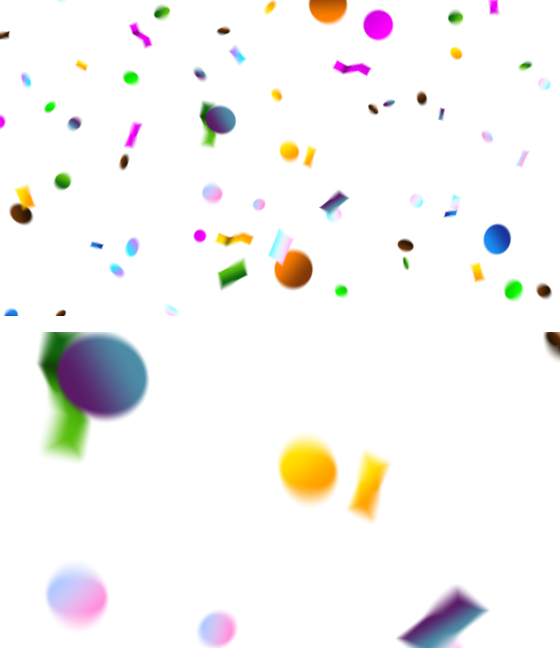
Top: the whole. Bottom: its middle third, enlarged.
Give the GLSL for this background, as a WebGL 2 fragment shader.

```glsl
#version 300 es
precision highp float;

uniform vec2 u_resolution;
out vec4 fragColor;

const float CELL = 0.17;
const int TINTS = 11;

// rgb = lit side, a = strength of the white sheen across the middle
const vec4 LIT[TINTS] = vec4[TINTS](
    vec4(0.05, 1.00, 0.00, 0.0), vec4(0.35, 0.75, 0.05, 0.0),
    vec4(1.00, 0.88, 0.00, 0.0), vec4(1.00, 0.00, 1.00, 0.0),
    vec4(0.35, 0.97, 1.00, 0.7), vec4(1.00, 0.50, 0.85, 0.3),
    vec4(0.10, 0.90, 1.00, 0.1), vec4(0.10, 0.55, 0.95, 0.0),
    vec4(1.00, 0.50, 0.00, 0.0), vec4(0.42, 0.20, 0.03, 0.0),
    vec4(0.30, 0.55, 0.65, 0.0));

const vec3 SHADED[TINTS] = vec3[TINTS](
    vec3(0.05, 0.85, 0.00), vec3(0.05, 0.40, 0.05),
    vec3(1.00, 0.62, 0.00), vec3(0.85, 0.00, 0.90),
    vec3(1.00, 0.70, 0.97), vec3(0.65, 0.75, 1.00),
    vec3(0.70, 0.50, 1.00), vec3(0.10, 0.20, 0.60),
    vec3(0.50, 0.22, 0.03), vec3(0.15, 0.08, 0.02),
    vec3(0.35, 0.10, 0.40));

// Integer hash: three values in 0..1 per cell and salt
vec3 hash3(ivec2 cell, uint salt) {
    uvec3 v = uvec3(uvec2(cell + 512), salt) * 1664525u + 1013904223u;
    v.x += v.y * v.z; v.y += v.z * v.x; v.z += v.x * v.y;
    v ^= v >> 16u;
    v.x += v.y * v.z; v.y += v.z * v.x; v.z += v.x * v.y;
    return vec3(v >> 8u) / 16777216.0;
}

mat2 rotation(float angle) {
    float c = cos(angle), s = sin(angle);
    return mat2(c, s, -s, c);
}

float ellipseDistance(vec2 p, vec2 radii) {
    p += 1e-5;
    float k = length(p / radii);
    return k * (k - 1.0) / length(p / (radii * radii));
}

float boxDistance(vec2 p, vec2 halfSize) {
    vec2 d = abs(p) - halfSize;
    return length(max(d, 0.0)) + min(max(d.x, d.y), 0.0);
}

// Sideways offset of a strip with two folds
float foldOffset(float x, float halfLength) {
    float t = x / halfLength;
    return halfLength * 0.4 * (abs(t + 0.3) - abs(t - 0.4));
}

vec3 pieceColor(int tint, float t, float fold) {
    vec3 color = mix(LIT[tint].rgb, SHADED[tint], smoothstep(0.1, 0.9, t));
    color = mix(color, vec3(1.0), LIT[tint].a * 4.0 * t * (1.0 - t));
    return color * (1.0 - 0.45 * fold);
}

// Colour and coverage of the piece belonging to one cell
vec4 confetti(vec2 p, ivec2 cell, float pixel) {
    vec3 place = hash3(cell, 1u);
    vec3 form = hash3(cell, 2u);
    vec3 look = hash3(cell, 3u);

    vec2 offset = p - (vec2(cell) + place.xy) * CELL;
    vec2 q = offset * rotation(place.z * 6.2832);
    float fold = 0.0;
    float d;
    vec2 size;

    if (form.x < 0.6) {            // tilted disc
        size.x = mix(0.019, 0.060, pow(form.y, 4.0));
        size.y = size.x * mix(0.35, 1.0, max(form.z, form.y * form.y));
        d = ellipseDistance(q, size);
    } else if (form.x < 0.9) {     // flat strip
        size.x = mix(0.017, 0.046, form.y * form.y);
        size.y = size.x * mix(0.2, 0.65, form.z);
        q.x += q.y * (look.z - 0.5);
        d = boxDistance(q, size);
    } else {                       // folded ribbon
        size.x = mix(0.035, 0.070, form.y);
        size.y = size.x * mix(0.20, 0.32, form.z);
        q.y -= foldOffset(q.x, size.x);
        fold = exp(-pow((q.x / size.x + 0.3) * 5.0, 2.0));
        d = boxDistance(q, size) * 0.8;
    }

    // Motion blur softens the edges facing the direction of travel
    vec2 travel = vec2(0.0, 1.0) * rotation((look.x - 0.5) * 1.6);
    float facing = abs(dot(normalize(offset + 1e-5), travel));
    float blur = min(mix(0.006, 0.016, look.y), size.y * 1.1);
    float soft = max(mix(0.0035, blur, facing * facing), pixel);
    float coverage = 1.0 - smoothstep(-soft, soft, d);

    // Gradient across the piece
    vec2 slope = vec2(1.0, 0.0) * rotation(look.z * 6.2832);
    float t = clamp(0.5 + 0.5 * dot(q / size, slope), 0.0, 1.0);
    int tint = int(hash3(cell, 4u).x * float(TINTS));
    return vec4(pieceColor(tint, t, fold), coverage);
}

void main() {
    vec2 p = gl_FragCoord.xy / u_resolution.y;
    ivec2 home = ivec2(floor(p / CELL));
    vec3 color = vec3(1.0);

    for (int y = -1; y <= 1; y++) {
        for (int x = -1; x <= 1; x++) {
            vec4 piece = confetti(p, home + ivec2(x, y), 1.0 / u_resolution.y);
            color = mix(color, piece.rgb, piece.a);
        }
    }
    fragColor = vec4(color, 1.0);
}
```
